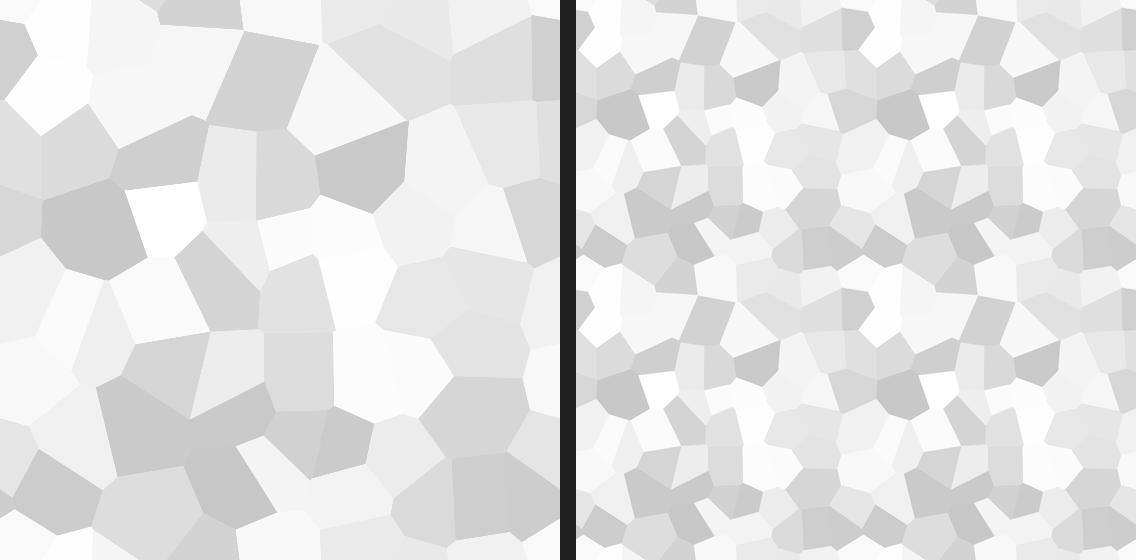
Left: one tile. Right: repeated 2 by 2.
Reproduce this pattern procedurally as a WebGL 2 fragment shader.

```glsl
#version 300 es
precision highp float;
precision highp int;
// Seamless mosaic of flat pale-grey Voronoi cells with crisp straight edges.

#define CELLS 8                  // seeds per side; a power of two
#define JITTER 1.0               // 0 = regular grid, 1 = fully scattered seeds
#define SEED 23u                 // picks another arrangement
#define TONE_SEED 41u            // deals the tones out differently
#define ORIGIN vec2(1.43, 5.71)  // lower left corner, in cells
#define DARKEST 0.78
#define LIGHTEST 1.0
#define LIGHT_BIAS 0.10          // lifts the middle tones
#define CONTRAST 0.038           // pushes tones away from the middle
#define EDGE_WIDTH 0.6           // edge softness, in output samples

uniform vec2 u_resolution;
out vec4 fragColor;

// Integer hash of a cell, giving two values in 0..1.
vec2 hash2(ivec2 cell) {
  uvec2 v = uvec2(cell) * 1664525u + SEED * 7919u + 10139u;
  for (int i = 0; i < 3; i++) {
    v.x += v.y * 1664525u;
    v.y += v.x * 22695477u;
    v ^= v >> 16u;
  }
  return vec2(v & 65535u) / 65536.0;
}

ivec2 wrapCell(ivec2 cell) {
  return cell & (CELLS - 1);
}

// Shuffles the cell index one to one, so every tone is used exactly once.
float cellTone(ivec2 cell) {
  uint count = uint(CELLS * CELLS);
  uint rank = uint(cell.x + cell.y * CELLS) + TONE_SEED;
  for (uint i = 0u; i < 5u; i++) {
    rank = (rank * 45u + 11u + 6u * i) & (count - 1u);
    rank ^= rank >> 3u;
  }
  float u = (float(rank) + 0.5) / float(count);
  float turn = 6.28319 * u;
  float lift = LIGHT_BIAS * (0.5 - 0.5 * cos(turn)) - CONTRAST * sin(turn);
  return mix(DARKEST, LIGHTEST, clamp(u + lift, 0.0, 1.0));
}

void main() {
  vec2 p = gl_FragCoord.xy / u_resolution * float(CELLS) + ORIGIN;
  float pixel = float(CELLS) / min(u_resolution.x, u_resolution.y);
  ivec2 home = ivec2(floor(p));

  // Find the two nearest seeds.
  float nearDist = 1e5, nextDist = 1e5;
  vec2 nearOffset = vec2(0.0), nextOffset = vec2(1.0);
  ivec2 nearCell = home, nextCell = home;
  for (int y = -2; y <= 2; y++) {
    for (int x = -2; x <= 2; x++) {
      ivec2 cell = home + ivec2(x, y);
      ivec2 wrapped = wrapCell(cell);
      vec2 jitter = (hash2(wrapped) - 0.5) * JITTER + 0.5;
      vec2 offset = vec2(cell) + jitter - p;
      float dist = dot(offset, offset);
      if (dist < nearDist) {
        nextDist = nearDist; nextOffset = nearOffset; nextCell = nearCell;
        nearDist = dist; nearOffset = offset; nearCell = wrapped;
      } else if (dist < nextDist) {
        nextDist = dist; nextOffset = offset; nextCell = wrapped;
      }
    }
  }

  // Distance to the shared border gives the edge coverage.
  float gap = max(length(nextOffset - nearOffset), 1e-4);
  float border = (nextDist - nearDist) / (2.0 * gap);
  float coverage = clamp(0.5 + border / (pixel * EDGE_WIDTH), 0.0, 1.0);
  float tone = mix(cellTone(nextCell), cellTone(nearCell), coverage);
  fragColor = vec4(vec3(tone), 1.0);
}
```
